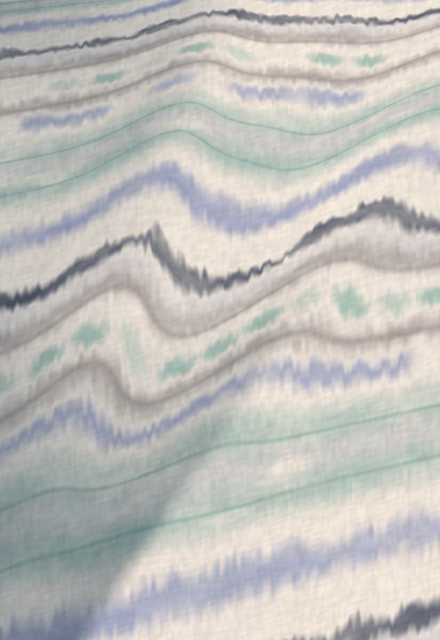
Give the GLSL for this texture, as a Shadertoy shader.

```glsl
// Draped linen with watercolour stripes: one stripe group repeats down the cloth,
// growing towards the viewer. Two diagonal folds displace and shade the stripes,
// and stretched noise makes the dye bleed along the threads.

const vec3 CLOTH = vec3(0.965, 0.915, 0.865);
const vec3 SHADOW = vec3(0.63, 0.68, 0.72);
const vec3 INK = vec3(0.34, 0.36, 0.42);
const vec3 PERIWINKLE = vec3(0.64, 0.66, 0.77);
const vec3 TAUPE = vec3(0.61, 0.57, 0.56);
const vec3 TEAL = vec3(0.59, 0.73, 0.68);
const vec3 HAZE = vec3(0.76, 0.76, 0.76);

const float FIRST_REPEAT = 0.01;   // depth of the first ink stripe at the right edge
const float REPEAT_SIZE = 0.2065;  // size of a repeat at the top
const float REPEAT_GROWTH = 0.1335;
const float BLEED = 0.036;         // raggedness of the dye edges
const float DOT_SPACING = 0.068;
const float WEAVE_DENSITY = 230.0;
const float WEAVE_DEPTH = 0.055;

float hash(vec2 p) {
    return fract(sin(dot(p, vec2(127.1, 311.7))) * 43758.5453);
}

float noise(vec2 p) {
    vec2 i = floor(p), f = fract(p);
    f = f * f * (3.0 - 2.0 * f);
    return mix(mix(hash(i), hash(i + vec2(1, 0)), f.x),
               mix(hash(i + vec2(0, 1)), hash(i + vec2(1, 1)), f.x), f.y);
}

float fbm(vec2 p) {
    float sum = 0.0, gain = 0.5;
    for (int i = 0; i < 4; i++) {
        sum += gain * noise(p);
        p = p * 2.03 + 17.0;
        gain *= 0.5;
    }
    return sum / 0.9375;
}

float bell(float d, float width) {
    return exp(-d * d / (width * width));
}

// Signed distances across from the crests of the two folds
vec2 foldDistances(vec2 p) {
    return p.x - vec2(0.50 - 0.50 * p.y, 1.17 - 0.98 * p.y);
}

// How far the folds push the stripes down at p
float drape(vec2 p) {
    vec2 d = foldDistances(p);
    float slope = (0.065 + 0.13 * p.y) * (1.0 - p.x);
    float strength = mix(0.45, 1.0, smoothstep(0.0, 0.3, p.y));
    float fade = 1.0 - smoothstep(0.55, 0.85, p.y);
    float ridge1 = 0.056 * bell(d.x, d.x > 0.0 ? 0.095 : 0.13) * mix(0.3, 1.0, fade);
    float ridge2 = 0.036 * bell(d.y, d.y > 0.0 ? 0.10 : 0.13) * fade;
    float valley = 0.034 * bell(d.y + 0.23, 0.13) * mix(0.35, 1.0, fade);
    return slope + strength * (valley - ridge1 - ridge2);
}

// Soft stripe of the repeat, wrapping at its ends
float stripe(float phase, float centre, float halfWidth, float soft) {
    float d = abs(fract(phase - centre + 0.5) - 0.5);
    return 1.0 - smoothstep(halfWidth - soft, halfWidth + soft, d);
}

// Row of uneven blots, some missing
float blots(float x, float phase, float row) {
    float cell = floor(x / DOT_SPACING);
    float size = hash(vec2(cell, row));
    vec2 d = vec2(fract(x / DOT_SPACING) - 0.5, (phase - 0.225) / 0.036);
    d.x /= mix(0.36, 0.62, size);
    return (1.0 - smoothstep(0.3, 1.2, length(d))) * smoothstep(0.05, 0.45, size);
}

void mainImage(out vec4 fragColor, in vec2 fragCoord) {
    vec2 p = fragCoord / iResolution.xy;
    p.y = 1.0 - p.y;
    float x = fragCoord.x / iResolution.y;

    // Position within the growing repeats
    float depth = p.y - drape(p) - FIRST_REPEAT;
    float root = sqrt(max(REPEAT_SIZE * REPEAT_SIZE + 4.0 * REPEAT_GROWTH * depth, 0.0));
    float repeats = (root - REPEAT_SIZE) / (2.0 * REPEAT_GROWTH);
    float row = floor(repeats + 0.08);

    // Ragged dye: fine threads plus broad swelling
    float threads = noise(vec2(x * 150.0, repeats * 18.0)) - 0.5;
    float swell = fbm(vec2(x * 20.0, repeats * 3.0 + 5.0)) - 0.5;
    float ragged = repeats + BLEED * (0.8 * threads + 0.8 * swell);
    float smoothed = repeats + 0.03 * (noise(vec2(x * 6.0, row * 9.0)) - 0.5);
    float tone = fbm(vec2(x * 11.0, repeats * 18.0));
    float gaps = smoothstep(0.2, 0.6, noise(vec2(x * 15.0, row * 7.0 + 3.0)));
    float wide = 0.035 * swell;

    // Pale washes first, then the stripes
    vec3 col = CLOTH;
    col = mix(col, HAZE, 0.60 * stripe(smoothed, 0.575, 0.09, 0.06) * smoothstep(0.2, 0.6, tone));
    col = mix(col, PERIWINKLE, 0.40 * stripe(ragged, 0.06, 0.03, 0.04) * tone);
    col = mix(col, TEAL, (0.2 + 0.6 * tone) * stripe(ragged, 0.505, 0.030, 0.045));
    col = mix(col, TEAL, (0.2 + 0.6 * tone) * stripe(ragged, 0.650, 0.036, 0.050));
    float veins = stripe(smoothed, 0.515, 0.004, 0.005) + stripe(smoothed, 0.640, 0.004, 0.005);
    col = mix(col, 0.94 * TEAL, 0.55 * veins);
    col = mix(col, TEAL, 0.72 * blots(x + 0.03 * row, fract(ragged), row));
    col = mix(col, TAUPE, (0.2 + 0.6 * tone) * stripe(ragged, 0.112, 0.030, 0.026));
    col = mix(col, TAUPE, (0.2 + 0.6 * tone) * stripe(ragged, 0.312, 0.028, 0.028));
    float rims = stripe(smoothed, 0.125, 0.007, 0.010) + stripe(smoothed, 0.305, 0.007, 0.010);
    col = mix(col, TAUPE, 0.45 * rims);
    col = mix(col, PERIWINKLE, 0.8 * gaps * stripe(ragged, 0.395, 0.021 + wide, 0.022));
    col = mix(col, PERIWINKLE, (0.45 + 0.7 * tone) * stripe(ragged, 0.815, 0.036 + wide, 0.030));
    col = mix(col, INK, (0.4 + 0.8 * tone) * stripe(ragged, 0.0, 0.021 + wide, 0.017));

    // Fold shading: the left is dim, the lower left lies in deep shade
    vec2 d = foldDistances(p);
    float behind = 1.0 - smoothstep(-0.035, 0.03, d.y);
    float shade = 0.36 * (1.0 - smoothstep(-0.25, 0.12, d.x));
    shade += 0.72 * behind * smoothstep(0.42, 0.95, p.y + 0.12 * (0.5 - p.x));
    shade += 0.20 * behind * bell(d.y + 0.05, 0.10) * smoothstep(0.3, 0.6, p.y);
    shade += 0.20 * bell(d.x + 0.07, 0.07) * (1.0 - smoothstep(0.2, 0.5, p.y));
    shade += 0.40 * bell(length(p * vec2(1.0, 2.5)), 0.30);
    shade += 0.09 + 0.12 * (fbm(p * 4.0) - 0.5);
    col *= mix(vec3(1.0), SHADOW, clamp(shade, 0.0, 1.2));

    // Woven threads in both directions
    vec2 w = vec2(x, p.y + 0.3 * x) * WEAVE_DENSITY;
    float weave = noise(w * vec2(1.0, 0.3)) + noise(w * vec2(0.3, 1.0)) - 1.0;
    col *= 1.0 + WEAVE_DEPTH * weave;

    fragColor = vec4(clamp(col, 0.0, 1.0), 1.0);
}
```
